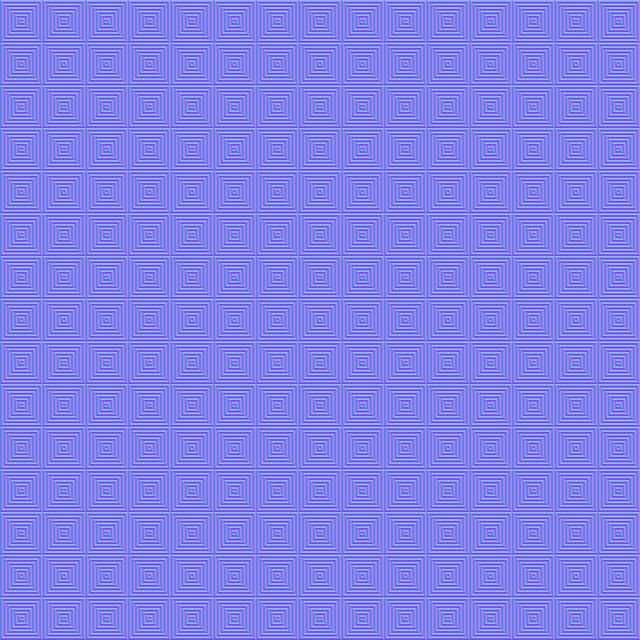
Reproduce this texture map procedurally as a Shadertoy shader.

```glsl
// Normal map of a square grid of tiles, each carved with concentric square ridges.

const float TILES = 15.0;            // tiles across and down
const float RINGS = 6.0;             // ridges from tile centre to tile edge
const float STEEPNESS = 1.12;        // strength of the ridge slopes
const int   SAMPLES = 3;             // antialiasing samples per axis
const vec3  FLAT_COLOR = vec3(0.508, 0.505, 0.925);
const vec3  TILT_X = vec3(0.190, 0.010, 0.035);  // colour shift of right-facing slopes
const vec3  TILT_Y = vec3(0.100, 0.245, 0.075);  // colour shift of up-facing slopes
const float TAU = 6.2831853;

// Sideways lean of the surface normal, in tile coordinates from -1 to 1.
vec2 ridgeLean(vec2 p) {
    vec2 a = abs(p);
    float ringDistance = max(a.x, a.y);
    float outwardLean = -sin(TAU * RINGS * ringDistance);
    vec2 outward = a.x > a.y ? vec2(sign(p.x), 0.0) : vec2(0.0, sign(p.y));
    return STEEPNESS * outwardLean * outward;
}

vec3 normalColor(vec2 lean) {
    return FLAT_COLOR + TILT_X * lean.x + TILT_Y * lean.y;
}

void mainImage(out vec4 fragColor, in vec2 fragCoord) {
    vec3 color = vec3(0.0);

    // Average a small grid of samples to smooth ridges and diagonal seams.
    for (int j = 0; j < SAMPLES; j++) {
        for (int i = 0; i < SAMPLES; i++) {
            vec2 offset = (vec2(i, j) + 0.5) / float(SAMPLES) - 0.5;
            vec2 uv = (fragCoord + offset) / iResolution.xy;
            vec2 tile = fract(uv * TILES) * 2.0 - 1.0;
            color += normalColor(ridgeLean(tile));
        }
    }
    color /= float(SAMPLES * SAMPLES);

    fragColor = vec4(clamp(color, 0.0, 1.0), 1.0);
}
```
